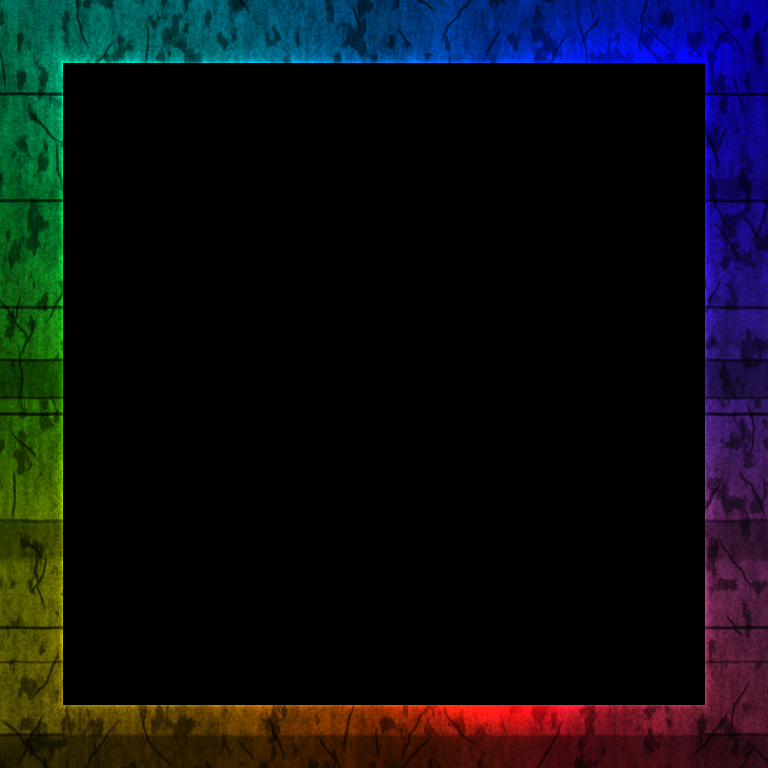
Give the GLSL for this background, as a WebGL 2 fragment shader.

```glsl
#version 300 es
precision highp float;
// A black square panel framed by worn, scratched planks lit in a rainbow.
uniform vec2 u_resolution;
out vec4 fragColor;

// Frame light, clockwise from the lower left corner, four stops per side.
const vec3 RAINBOW[16] = vec3[16](
  vec3(.36, .31, .02), vec3(.38, .42, .0), vec3(.12, .44, .0), vec3(.0, .49, .17),
  vec3(.0, .47, .36), vec3(.0, .42, .46), vec3(.0, .29, .54), vec3(.0, .14, .68),
  vec3(.03, .0, .66), vec3(.10, .04, .62), vec3(.21, .10, .46), vec3(.38, .14, .32),
  vec3(.40, .11, .18), vec3(.55, .07, .12), vec3(.48, .16, .0), vec3(.42, .27, .0));

float hash(vec2 p) {
  vec3 q = fract(p.xyx * vec3(.1031, .1030, .0973));
  q += dot(q, q.yzx + 33.33);
  return fract((q.x + q.y) * q.z);
}

float noise(vec2 p) {
  vec2 cell = floor(p), f = fract(p);
  f = f * f * (3. - 2. * f);
  return mix(mix(hash(cell), hash(cell + vec2(1, 0)), f.x),
             mix(hash(cell + vec2(0, 1)), hash(cell + vec2(1, 1)), f.x), f.y);
}

float fbm(vec2 p) {
  float sum = 0., weight = .5;
  for (int i = 0; i < 5; i++) {
    sum += weight * noise(p);
    p = p * 2.03 + 17.3;
    weight *= .5;
  }
  return sum;
}

vec3 frameColor(vec2 c) {
  // Walk along the square perimeter: left, top, right, bottom.
  vec2 q = c / max(max(abs(c.x), abs(c.y)), .001) * .5 + .5;
  float walk = abs(c.x) > abs(c.y)
    ? (c.x < 0. ? q.y : 3. - q.y)
    : (c.y > 0. ? 1. + q.x : 4. - q.x);
  float stop = walk * 4.;
  int i = int(stop);
  return mix(RAINBOW[i % 16], RAINBOW[(i + 1) % 16], fract(stop));
}

float line(float d, float width) {
  return 1. - smoothstep(width * .4, width + .001, abs(d));
}

// Soft-ended dark band between two heights measured from the top.
float band(float y, float top, float bottom) {
  return smoothstep(top - .002, top + .002, y) * (1. - smoothstep(bottom - .008, bottom + .006, y));
}

float scratches(vec2 uv) {
  float mark = 0.;
  for (int i = 0; i < 64; i++) {
    float k = float(i);
    // Spread the scratches over the four sides of the frame.
    float along = hash(vec2(k, 3.)), across = hash(vec2(k, 7.)) * .08;
    vec2 start = i % 4 < 2 ? vec2(along, across) : vec2(across, along);
    if (i % 2 == 1) start = 1. - start;
    float angle = 1.57 + (hash(vec2(k, 11.)) - .5) * 1.8;
    vec2 dir = vec2(cos(angle), sin(angle));
    vec2 d = uv - start;
    float t = dot(d, dir), len = .015 + .04 * hash(vec2(k, 13.));
    float bend = (hash(vec2(k, 17.)) - .5) * 12. * t * t;
    float side = dot(d, vec2(-dir.y, dir.x)) - bend + (noise(uv * 90.) - .5) * .004;
    mark = max(mark, line(side, .0016) * (1. - smoothstep(len * .5, len, abs(t))));
  }
  return mark;
}

void main() {
  vec2 uv = gl_FragCoord.xy / u_resolution;
  vec2 c = uv - .5;
  float down = 1. - uv.y;
  float edge = max(abs(c.x), abs(c.y)) - .418;
  float sides = step(.418, abs(c.x));

  // Worn surface: blotches, upright fibres and fine grain.
  float blotch = fbm(uv * vec2(16., 11.));
  float fibre = fbm(uv * vec2(150., 36.) + 5.);
  float grain = noise(uv * 380.);
  float wear = .42 + .48 * blotch + .62 * fibre + .34 * (grain - .5);
  wear *= 1. - .5 * smoothstep(.56, .70, fbm(uv * vec2(70., 38.) + 40.));
  wear *= 1. - .55 * scratches(uv);

  // Plank joints and shaded boards.
  float wobble = (noise(uv * vec2(40., 3.)) - .5) * .0015;
  float row = (down - .1224) / .139;
  float joint = line((fract(row + .5) - .5) * .139 + wobble, .0022);
  joint *= .35 + .5 * hash(vec2(floor(row + .5), 2.));
  joint = max(joint, .6 * line(down - .469 + wobble, .0018));
  joint = max(joint, .5 * line(down - .518 + wobble, .0016));
  joint = max(joint, .4 * line(down - .862 + wobble, .0016));
  wear *= 1. - joint * sides;
  wear *= 1. - .35 * sides * band(down, .469, .52);
  wear *= 1. - .35 * sides * band(down, .679, .73);
  wear *= 1. - .25 * step(.9, uv.x) * band(down, .232, .26);
  wear *= 1. - .42 * smoothstep(.954, .960, down);

  // Light spilling out from behind the panel.
  float spill = exp(-max(edge, 0.) * 55.);
  float rim = exp(-max(edge, 0.) * 380.);
  vec3 light = frameColor(c);
  vec3 color = light * wear * (.86 + .4 * spill) + light * rim * .65;
  color += vec3(.55, 0., 0.) * exp(-dot((uv - vec2(.65, .08)) * vec2(10., 34.), (uv - vec2(.65, .08)) * vec2(10., 34.)));
  color += vec3(0., 0., .3) * exp(-dot((uv - vec2(.83, .925)) * vec2(9., 26.), (uv - vec2(.83, .925)) * vec2(9., 26.)));

  float pixel = 1. / min(u_resolution.x, u_resolution.y);
  fragColor = vec4(color * smoothstep(-.5 * pixel, .5 * pixel, edge), 1.);
}
```
